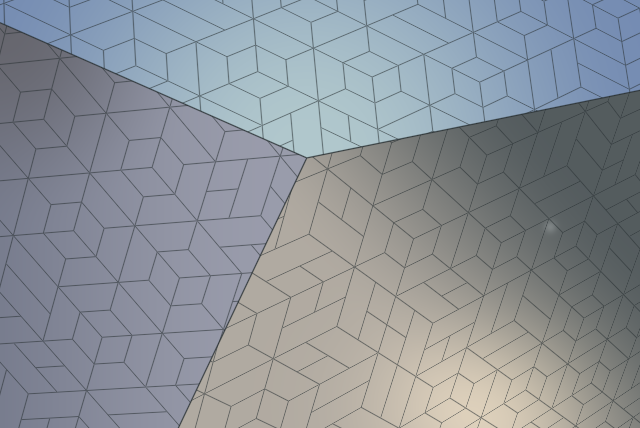
A Shadertoy shader for this pattern:

```glsl
// Three tilted metal facets meeting at one corner, each clad in panels.
// Every facet maps the canvas to its own hexagon lattice in perspective;
// each hexagon is cut into nested trapezoids or chevrons picked by a hash.

// Facet corner and the far ends of its ridges, in canvas heights
const vec2 CORNER = vec2(0.719, 0.631);
const vec2 RIDGE_LEFT = vec2(0.0, 0.947);
const vec2 RIDGE_RIGHT = vec2(1.5, 0.789);
const vec2 RIDGE_DOWN = vec2(0.418, 0.0);

const float SEAM_WIDTH = 0.0009;
const float RIDGE_WIDTH = 0.0013;
const float SEAM_STRENGTH = 0.68;
const float NESTED_SHARE = 0.55;
const float HEX_APOTHEM = 0.8660254;

const vec3 SKY_PALE = vec3(0.69, 0.78, 0.80);
const vec3 SKY_BLUE = vec3(0.46, 0.55, 0.70);
const vec3 LAVENDER = vec3(0.60, 0.61, 0.67);
const vec3 SLATE = vec3(0.44, 0.46, 0.53);
const vec3 DUSK = vec3(0.40, 0.40, 0.43);
const vec3 SAND = vec3(0.69, 0.665, 0.63);
const vec3 SHADOW = vec3(0.33, 0.36, 0.37);
const vec3 GLOW = vec3(0.20, 0.17, 0.12);
const vec3 SEAM = vec3(0.16, 0.19, 0.20);

float cross2(vec2 a, vec2 b) { return a.x * b.y - a.y * b.x; }

float hash(vec2 p) {
    vec3 h = fract(p.xyx * vec3(0.1031, 0.1030, 0.0973));
    h += dot(h, h.yzx + 33.33);
    return fract((h.x + h.y) * h.z);
}

float segment(vec2 p, vec2 a, vec2 b) {
    vec2 d = b - a;
    return length(p - a - d * clamp(dot(p - a, d) / dot(d, d), 0.0, 1.0));
}

// Distance to the seams of a hexagon tiling with unit sides
float seamDistance(vec2 q) {
    vec2 period = vec2(3.0, 2.0 * HEX_APOTHEM);
    vec2 c0 = floor(q / period + 0.5) * period;
    vec2 c1 = (floor(q / period) + 0.5) * period;
    vec2 center = length(q - c0) < length(q - c1) ? c0 : c1;
    vec2 p = q - center;
    vec2 id = floor(center / period * 2.0 + 0.5);
    float kind = hash(id + 17.0);
    float turn = hash(id + 71.0);

    float up = dot(p, vec2(HEX_APOTHEM, 0.5));
    float down = dot(p, vec2(HEX_APOTHEM, -0.5));
    float size = max(abs(p.y), max(abs(up), abs(down)));
    float inner = 0.5 * HEX_APOTHEM;
    bool nested = kind < NESTED_SHARE;
    float d = HEX_APOTHEM - size;

    // Ring of six trapezoids
    if (nested) {
        d = min(d, abs(size - inner));
        if (size > inner) d = min(d, min(abs(p.y), min(abs(up), abs(down))));
    }

    // Three rhombi, each halved into a pair of parallel panels
    float facing = turn < 0.5 ? 1.0 : -1.0;
    for (int i = 0; i < 3; i++) {
        float angle = float(i) * 2.0943951;
        vec2 a = facing * vec2(cos(angle), sin(angle));
        vec2 b = facing * vec2(cos(angle + 2.0943951), sin(angle + 2.0943951));
        if (!nested || size < inner)
            d = min(d, length(p - a * max(dot(p, a), 0.0)));
        vec2 st = vec2(cross2(p, b), cross2(a, p)) / HEX_APOTHEM;
        if (!nested && min(st.x, st.y) > 0.0) {
            st = fract(turn * 2.0) < 0.5 ? st : st.yx;
            d = min(d, abs(st.x - 0.5) * HEX_APOTHEM);
            if (st.x > 0.5 && kind > 0.75)
                d = min(d, abs(st.y - 0.5) * HEX_APOTHEM);
        }
    }
    return d;
}

// Seams of one facet: lattice axes u and v, shrinking toward the tilt
float facetSeams(vec2 p, vec2 origin, vec2 u, vec2 v, vec2 tilt) {
    vec2 d = p - origin;
    float depth = 1.0 - dot(tilt, d);
    vec2 ab = inverse(mat2(u, v)) * d / depth;
    vec2 q = vec2(ab.x + 0.5 * ab.y, HEX_APOTHEM * ab.y);
    return seamDistance(q) * length(u) * depth;
}

float stroke(float d, float width) {
    float soft = 0.8 / iResolution.y;
    return 1.0 - smoothstep(width - soft, width + soft, d);
}

void mainImage(out vec4 fragColor, in vec2 fragCoord) {
    vec2 p = fragCoord / iResolution.y;
    p.x *= 1.5 * iResolution.y / iResolution.x;
    vec2 rel = p - CORNER;
    vec2 side = (rel.x < 0.0 ? RIDGE_LEFT : RIDGE_RIGHT) - CORNER;
    vec2 fall = RIDGE_DOWN - CORNER;
    vec3 color;
    float seam;

    if (rel.y > rel.x * side.y / side.x) {
        // Upper facet
        color = mix(SKY_PALE, SKY_BLUE, smoothstep(0.05, 0.85, length(rel)));
        seam = facetSeams(p, vec2(0.758, 0.639), vec2(0.130, 0.060),
                          vec2(0.142, -0.067), vec2(0.12, 0.10));
    } else if (rel.x < rel.y * fall.x / fall.y) {
        // Left facet
        color = mix(SLATE, LAVENDER, smoothstep(-0.25, 0.65, p.x));
        color = mix(DUSK, color, smoothstep(0.0, 0.5, length(p - RIDGE_LEFT)));
        seam = facetSeams(p, vec2(0.611, 0.496), vec2(0.150, 0.012),
                          vec2(0.105, -0.125), vec2(-0.05, -0.10));
    } else {
        // Right facet with shade above and a reflected glow below
        float shade = smoothstep(0.78, 1.38, dot(p, vec2(0.75, 0.60)));
        color = mix(SAND, SHADOW, shade);
        vec2 g = (p - vec2(1.16, 0.05)) * vec2(1.0, 1.3);
        color += GLOW * exp(-dot(g, g) * 14.0);
        vec2 spark = p - vec2(1.29, 0.47);
        color += 0.12 * exp(-dot(spark, spark) * 5000.0);
        seam = facetSeams(p, vec2(0.724, 0.453), vec2(0.156, 0.069),
                          vec2(0.113, -0.081), vec2(0.35, -0.20));
    }

    // Panel seams, then the ridges between facets
    color = mix(color, SEAM, SEAM_STRENGTH * stroke(seam, SEAM_WIDTH));
    float ridge = min(segment(p, CORNER, RIDGE_DOWN),
                  min(segment(p, CORNER, RIDGE_LEFT), segment(p, CORNER, RIDGE_RIGHT)));
    color = mix(color, SEAM, 0.9 * stroke(ridge, RIDGE_WIDTH));
    fragColor = vec4(color, 1.0);
}
```
